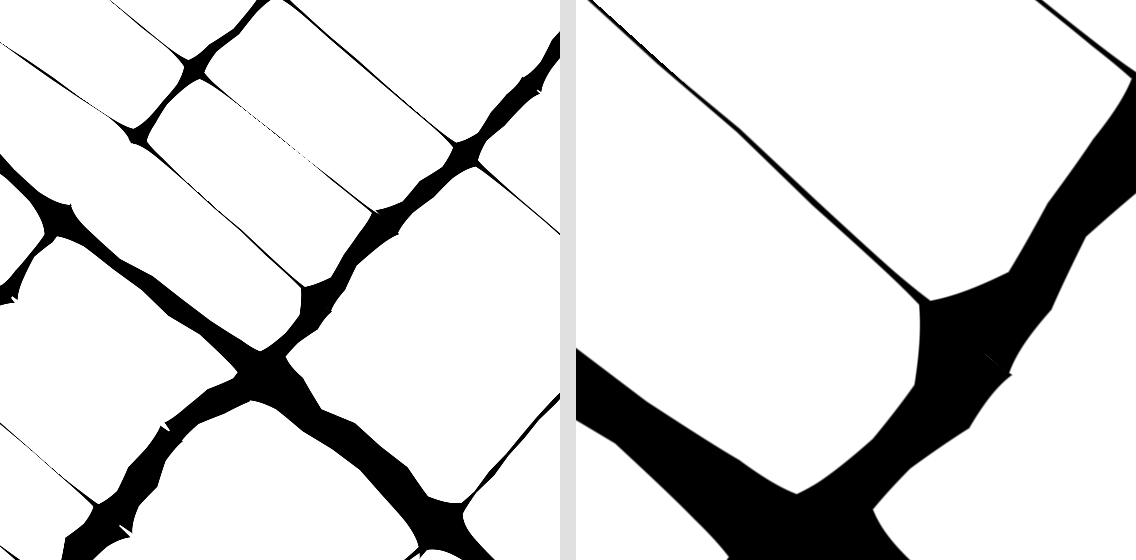
Left: the whole. Right: its middle third, enlarged.
Reproduce this pattern procedurally as a three.js fragment shader.

```glsl
// Black cracks on white: a slanted, jittered lattice of nodes whose edges are drawn
// as angular strokes of uneven width. One row and one cross line are heavy,
// the rest are hairlines that break up, and strokes flare where they meet.
varying vec2 vUv;

float hash(vec2 p) {
  return fract(sin(dot(p, vec2(127.1, 311.7))) * 43758.5453);
}

// Piecewise linear noise, which keeps the stroke edges angular
float ragged(float s, float seed) {
  float k = floor(s);
  return mix(hash(vec2(k, seed)), hash(vec2(k + 1.0, seed)), s - k);
}

// True on every n-th whole number
bool every(float n, float k) {
  return mod(k + 0.5, n) < 1.0;
}

// Jittered lattice point: x steps down to the right, y steps up to the right
vec2 node(vec2 cell) {
  vec2 jitter = vec2(hash(cell + 3.1), hash(cell + 7.7)) - 0.5;
  return vec2(0.449, 0.336) + cell.x * vec2(0.33, -0.275)
       + cell.y * vec2(0.122, 0.13) + 0.04 * jitter;
}

// Extra half width of the strokes at a node
float flare(vec2 cell) {
  if (cell.x > 0.5 && !every(3.0, cell.y)) return 0.0;
  float size = abs(cell.y) < 0.5 ? 0.02 : 0.011;
  return size * (0.6 + 0.8 * hash(cell + 1.7));
}

// Signed distance to the stroke from one node to the next along stride
float crack(vec2 p, vec2 cell, vec2 stride, vec2 widths) {
  vec2 a = node(cell);
  vec2 ab = node(cell + stride) - a;
  float len = length(ab);
  vec2 dir = ab / len;
  vec2 q = vec2(dot(p - a, dir), dot(p - a, vec2(-dir.y, dir.x)));
  float t = clamp(q.x / len, 0.0, 1.0);

  // Each side has its own outline, continuous from edge to edge
  float seed = dot(cell, stride.yx) * 3.7 + stride.x * 40.0 + (q.y < 0.0 ? 17.3 : 5.1);
  float along = (dot(cell, stride) + t) * (stride.x > 0.5 ? 7.0 : 4.0);
  float halfWidth = mix(widths.x, widths.y, ragged(along, seed));
  halfWidth += flare(cell) * exp(-t * len / 0.022);
  halfWidth += flare(cell + stride) * exp((t - 1.0) * len / 0.022);
  return max(abs(q.y) - halfWidth, abs(q.x - 0.5 * len) - 0.5 * len);
}

void main() {
  float d = 1.0;
  for (int i = -2; i <= 1; i++) {
    for (int j = -3; j <= 5; j++) {
      vec2 cell = vec2(float(i), float(j));

      // Rising strokes: heavy in the middle row, slimmer in its neighbours
      vec2 rising = vec2(0.001, i == -1 ? 0.012 : 0.007);
      if (i == 0) rising = vec2(0.008, 0.03 - 0.003 * cell.y);
      if (i != -1 || !every(4.0, cell.y))
        d = min(d, crack(vUv, cell, vec2(0.0, 1.0), rising));

      // Falling strokes: one heavy line among broken hairlines
      vec2 falling = vec2(-0.001, 0.0028);
      if (j == 0) falling = i == 0 ? vec2(0.014, 0.044) : vec2(0.009, 0.024);
      bool present = i < 0 ? !every(5.0, cell.y + 1.0) : every(3.0, cell.y);
      if (present)
        d = min(d, crack(vUv, cell, vec2(1.0, 0.0), falling));

      // Blot that closes the joint
      float blot = flare(cell);
      if (blot > 0.0) d = min(d, length(vUv - node(cell)) - blot);
    }
  }
  gl_FragColor = vec4(vec3(smoothstep(-0.0008, 0.0008, d)), 1.0);
}
```
